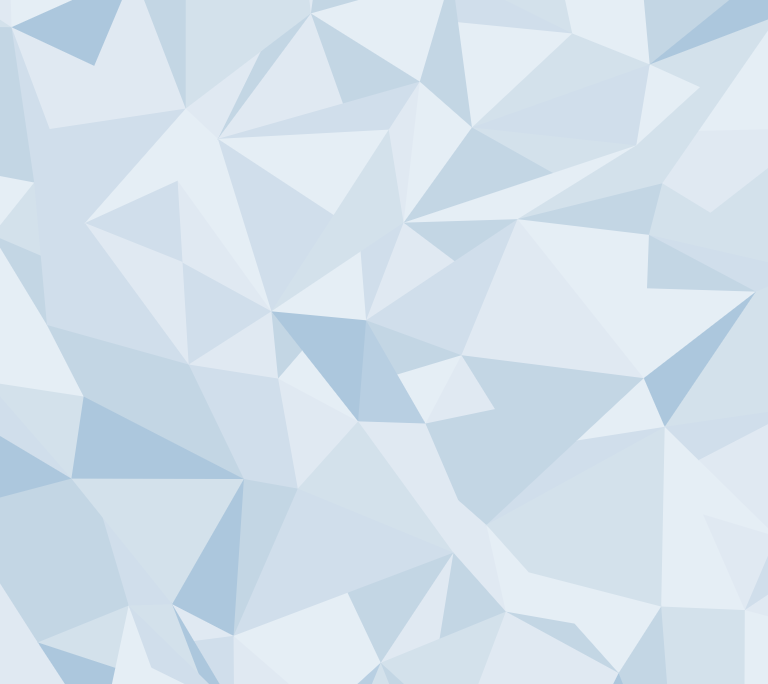
Write a Shadertoy shader that draws this background.

```glsl
// Pale blue low-poly background: an irregular mesh of flat, crisp triangles.

const float TILT = 0.42;          // rotation of the underlying grid
const float COLUMN_WIDTH = 0.155; // in canvas heights
const float ROW_HEIGHT = 0.12;    // row height at the bottom
const float ROW_GROWTH = 0.0052;  // rows get taller toward the top
const float JITTER = 0.43;        // vertex offset in cells; below 0.5 the mesh stays valid
const float SPLIT_CHANCE = 0.34;  // share of triangles cut in two
const float TONE_SCATTER = 0.3;   // randomness added to the even tone sequence
const float SEED = 137.0;

// Shades from light to dark, with the cumulative share of each
const int SHADE_COUNT = 7;
const vec3 SHADES[7] = vec3[7](
    vec3(0.898, 0.933, 0.961), vec3(0.880, 0.914, 0.950),
    vec3(0.827, 0.882, 0.922), vec3(0.815, 0.870, 0.920),
    vec3(0.764, 0.838, 0.895), vec3(0.720, 0.810, 0.886),
    vec3(0.675, 0.780, 0.865));
const float SHARES[7] = float[7](0.18, 0.34, 0.54, 0.69, 0.89, 0.94, 1.0);

vec2 hash2(vec2 cell) {
    vec3 q = fract((cell.xyx + SEED) * vec3(0.1031, 0.1030, 0.0973));
    q += dot(q, q.yzx + 33.33);
    return fract((q.xx + q.yz) * q.zy);
}

vec3 shade(float tone) {
    for (int i = 0; i < SHADE_COUNT; i++)
        if (tone < SHARES[i]) return SHADES[i];
    return SHADES[SHADE_COUNT - 1];
}

float cross2(vec2 u, vec2 v) { return u.x * v.y - u.y * v.x; }

float area(vec2 a, vec2 b, vec2 c) { return cross2(b - a, c - a); }

// Distance to the line a-b, positive on its left
float edgeDistance(vec2 p, vec2 a, vec2 b) {
    return cross2(b - a, p - a) / max(length(b - a), 1e-5);
}

// Grid coordinates and their stretched positions
vec2 gridToPlane(vec2 g) {
    return vec2(g.x * COLUMN_WIDTH, g.y * (ROW_HEIGHT + ROW_GROWTH * g.y));
}

vec2 planeToGrid(vec2 p) {
    float root = sqrt(max(ROW_HEIGHT * ROW_HEIGHT + 4.0 * ROW_GROWTH * p.y, 0.0));
    return vec2(p.x / COLUMN_WIDTH, (root - ROW_HEIGHT) / (2.0 * ROW_GROWTH));
}

vec2 meshVertex(vec2 node) {
    return gridToPlane(node + JITTER * (2.0 * hash2(node) - 1.0));
}

// Adds one flat facet; rgb is weighted colour, a is total coverage
void addFacet(inout vec4 sum, vec2 p, vec2 a, vec2 b, vec2 c, vec2 cell, float piece) {
    float inside = min(edgeDistance(p, a, b),
                       min(edgeDistance(p, b, c), edgeDistance(p, c, a)));
    float coverage = clamp(0.5 + inside * iResolution.y, 0.0, 1.0);
    if (coverage <= 0.0) return;
    float scatter = TONE_SCATTER * hash2(cell + 31.0 * (piece + 1.0)).x;
    float tone = fract(dot(cell, vec2(0.7549, 0.5698)) + 0.38 * piece + scatter);
    sum += coverage * vec4(shade(tone), 1.0);
}

// Adds a triangle, sometimes cut from a corner to its longest side
void addTriangle(inout vec4 sum, vec2 p, vec2 a, vec2 b, vec2 c, vec2 cell, float piece) {
    vec2 chance = hash2(cell + 57.0 * (piece + 3.0));
    if (chance.x > SPLIT_CHANCE) {
        addFacet(sum, p, a, b, c, cell, piece);
        return;
    }
    float ab = distance(a, b), bc = distance(b, c), ca = distance(c, a);
    vec2 apex = a, left = b, right = c;
    if (ab > bc && ab > ca) { apex = c; left = a; right = b; }
    else if (ca > bc) { apex = b; left = c; right = a; }
    vec2 cut = mix(left, right, mix(0.3, 0.7, chance.y));
    addFacet(sum, p, apex, left, cut, cell, piece);
    addFacet(sum, p, apex, cut, right, cell, piece + 1.0);
}

void mainImage(out vec4 fragColor, in vec2 fragCoord) {
    vec2 uv = fragCoord / iResolution.y;
    vec2 p = mat2(cos(TILT), sin(TILT), -sin(TILT), cos(TILT)) * uv;
    vec2 home = floor(planeToGrid(p));
    vec4 sum = vec4(0.0);

    for (int y = -1; y <= 1; y++)
    for (int x = -1; x <= 1; x++) {
        vec2 cell = home + vec2(x, y);
        vec2 a = meshVertex(cell);
        vec2 b = meshVertex(cell + vec2(1.0, 0.0));
        vec2 c = meshVertex(cell + vec2(1.0, 1.0));
        vec2 d = meshVertex(cell + vec2(0.0, 1.0));

        // Choose a diagonal that stays inside the quad
        float fitAC = min(area(a, b, c), area(a, c, d));
        float fitBD = min(area(a, b, d), area(b, c, d));
        if (fitAC > fitBD * mix(0.4, 2.0, hash2(cell + 211.0).x)) {
            addTriangle(sum, p, a, b, c, cell, 0.0);
            addTriangle(sum, p, a, c, d, cell, 2.0);
        } else {
            addTriangle(sum, p, a, b, d, cell, 0.0);
            addTriangle(sum, p, b, c, d, cell, 2.0);
        }
    }
    fragColor = vec4(sum.rgb / max(sum.a, 1e-4), 1.0);
}
```
